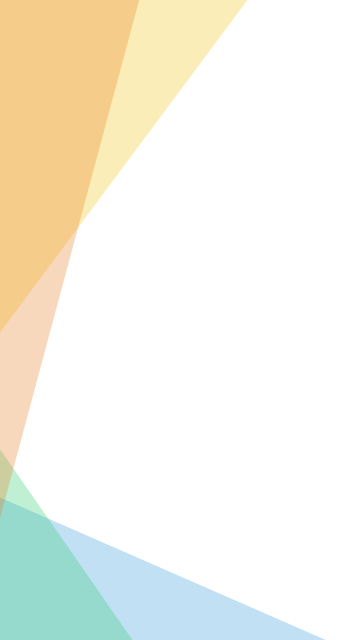
A WebGL 2 fragment shader for this background:

```glsl
#version 300 es
precision highp float;

uniform vec2 u_resolution;
out vec4 fragColor;

// Reach of each wedge along the canvas sides, as fractions of width and height
#define BLUE_REACH vec2(0.905, 0.2227)
#define GREEN_REACH vec2(0.368, 0.298)
#define YELLOW_REACH vec2(0.6875, 0.5195)
#define ORANGE_REACH vec2(0.3866, 0.810)

// Glaze colours and their shared opacity
#define BLUE vec3(0.204, 0.596, 0.859)
#define GREEN vec3(0.180, 0.800, 0.443)
#define YELLOW vec3(0.945, 0.769, 0.059)
#define ORANGE vec3(0.902, 0.494, 0.133)
#define OPACITY 0.3

// Coverage of a triangle that fills a canvas corner, with a one pixel soft edge
float cornerWedge(vec2 uv, vec2 corner, vec2 reach) {
    vec2 fromCorner = abs(uv - corner) / reach;
    float slope = length(1.0 / (reach * u_resolution));
    float edgeDistance = (1.0 - fromCorner.x - fromCorner.y) / slope;
    return clamp(edgeDistance + 0.5, 0.0, 1.0);
}

vec3 glaze(vec3 base, vec3 tint, float coverage) {
    return mix(base, tint, OPACITY * coverage);
}

void main() {
    vec2 uv = gl_FragCoord.xy / u_resolution;
    vec2 bottomLeft = vec2(0.0);
    vec2 topLeft = vec2(0.0, 1.0);
    vec3 color = vec3(1.0);

    // Cool wedges rise from the bottom, warm ones hang from the top
    color = glaze(color, BLUE, cornerWedge(uv, bottomLeft, BLUE_REACH));
    color = glaze(color, GREEN, cornerWedge(uv, bottomLeft, GREEN_REACH));
    color = glaze(color, YELLOW, cornerWedge(uv, topLeft, YELLOW_REACH));
    color = glaze(color, ORANGE, cornerWedge(uv, topLeft, ORANGE_REACH));

    fragColor = vec4(color, 1.0);
}
```
